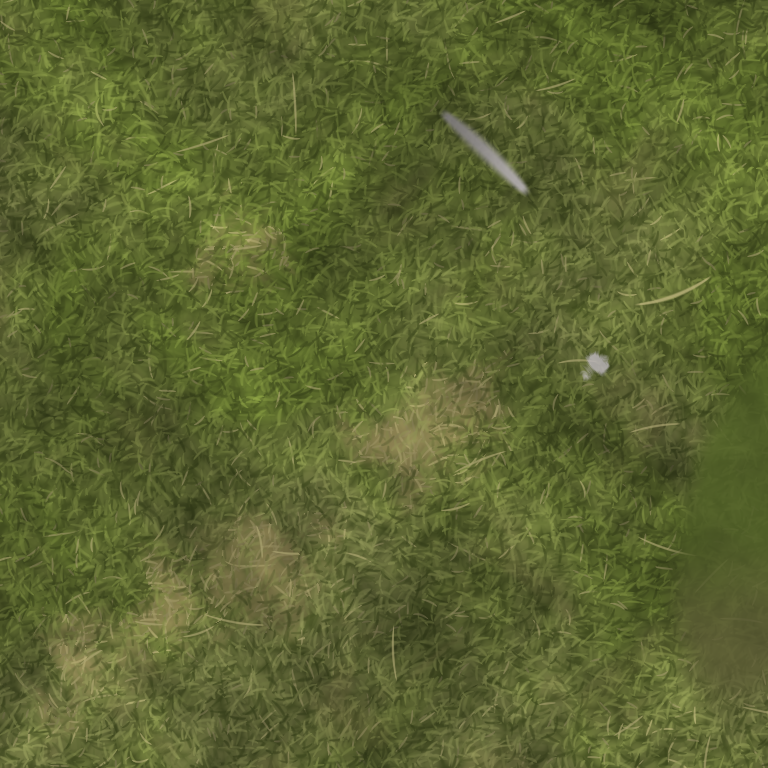
A WebGL 2 fragment shader for this texture:

```glsl
#version 300 es
precision highp float;

uniform vec2 u_resolution;
out vec4 fragColor;

// Palette
const vec3 SHADE = vec3(0.20, 0.24, 0.09);
const vec3 LUSH_MID = vec3(0.34, 0.40, 0.16);
const vec3 LUSH_LIGHT = vec3(0.47, 0.54, 0.23);
const vec3 DULL_MID = vec3(0.38, 0.40, 0.22);
const vec3 DULL_LIGHT = vec3(0.51, 0.53, 0.31);
const vec3 STRAW = vec3(0.67, 0.64, 0.44);
const vec3 THATCH = vec3(0.53, 0.48, 0.31);
const vec3 QUILL = vec3(0.66, 0.64, 0.65);
const vec3 WORN_GREEN = vec3(0.31, 0.37, 0.15);
const vec3 WORN_BROWN = vec3(0.35, 0.35, 0.20);

// Layout, in canvas units
const int GRASS_LAYERS = 6;
const float COARSE_CELLS = 25.0;
const float CELLS_STEP = 9.0;
const float BLADE_WIDTH = 0.0035;
const float BLADE_OPACITY = 0.64;
const float BLADE_BEND = 0.4;
const float CLUMP_CELLS = 52.0;
const float STRAW_CELLS = 17.0;
const float STRAW_WIDTH = 0.0025;
const float BROAD_CONTRAST = 0.24;
const float MOTTLE_CONTRAST = 0.17;
const int DRY_PATCHES = 5;
const vec2 DRY_START = vec2(0.12, 0.12);
const vec2 DRY_STEP = vec2(0.13, 0.088);
const float DRY_RADIUS = 0.078;

vec3 hash3(vec2 p) {
    vec3 q = fract(p.xyx * vec3(0.1031, 0.1030, 0.0973));
    q += dot(q, q.yxz + 33.33);
    return fract((q.xxy + q.yzz) * q.zyx);
}

// Layered, warped sines in about -1..1
float waves(vec2 p) {
    float sum = 0.0, gain = 0.5;
    for (int i = 0; i < 4; i++) {
        p += 0.6 * sin(p.yx * 1.3 + vec2(1.7, 4.1));
        sum += gain * sin(p.x) * sin(p.y + 0.8);
        p = mat2(1.5, 1.1, -1.1, 1.5) * p + 2.3;
        gain *= 0.62;
    }
    return sum;
}

// Distance to the nearest cell point
float cellular(vec2 p) {
    vec2 id = floor(p);
    float nearest = 2.0;
    for (int k = 0; k < 9; k++) {
        vec2 cell = id + vec2(k % 3 - 1, k / 3 - 1);
        nearest = min(nearest, distance(p, cell + hash3(cell).xy));
    }
    return nearest;
}

// Coverage of a tapered, bent strand centred on the origin
float strand(vec2 q, float angle, float halfLength, float width, float bend) {
    float c = cos(angle), s = sin(angle);
    q = vec2(c * q.x + s * q.y, c * q.y - s * q.x);
    float t = q.x / halfLength;
    float taper = max(1.0 - t * t, 0.0);
    float edge = abs(q.y + bend * halfLength * (t * t - 0.4));
    return smoothstep(1.0, 0.15, edge / (width * (0.4 + 0.6 * taper))) * smoothstep(0.0, 0.35, taper);
}

// Thatch patches strewn along a slanting band
float dryness(vec2 p) {
    float dry = 0.0;
    vec2 ragged = p + 0.06 * vec2(waves(p * 30.0), waves(p * 30.0 + 9.0));
    for (int i = 0; i < DRY_PATCHES; i++) {
        vec3 h = hash3(vec2(i, 7));
        vec2 centre = DRY_START + DRY_STEP * float(i) + (h.xy - 0.5) * 0.09;
        float radius = DRY_RADIUS * (0.6 + 0.6 * h.z);
        dry = max(dry, smoothstep(1.3, 0.0, distance(ragged, centre) / radius));
    }
    float faded = 0.7 * smoothstep(0.065, 0.0, distance(ragged, vec2(0.32, 0.67)));
    return max(dry, faded);
}

// One strand per cell, painted in raster order
vec3 paintGrass(vec3 col, vec2 p, float cells, float seed, vec3 light, float dry) {
    vec2 g = p * cells, id = floor(g);
    float flow = 0.9 + 0.8 * waves(p * 6.0 + 3.0);
    for (int k = 0; k < 9; k++) {
        vec2 cell = id + vec2(k % 3 - 1, k / 3 - 1);
        vec3 h = hash3(cell + seed * 37.0), r = hash3(cell + seed * 37.0 + 411.0);
        float halfLength = mix(0.35, 0.9, r.x) / cells;
        float width = BLADE_WIDTH * mix(0.65, 1.2, r.y);
        float a = strand((g - cell - h.xy) / cells, flow + (h.z - 0.5) * 2.6, halfLength, width, (r.z - 0.5) * BLADE_BEND);
        vec3 tint = mix(SHADE, light, smoothstep(-0.15, 1.0, r.z));
        tint = mix(tint, STRAW * mix(0.65, 1.0, r.x), step(r.y, 0.045 + 0.5 * dry));
        col = mix(col, tint, a * BLADE_OPACITY);
    }
    return col;
}

// Sparse long straws, gathered on the dry ground
vec3 paintStraw(vec3 col, vec2 p, float dry) {
    vec2 g = p * STRAW_CELLS, id = floor(g);
    for (int k = 0; k < 9; k++) {
        vec2 cell = id + vec2(k % 3 - 1, k / 3 - 1);
        vec3 h = hash3(cell + 830.0), r = hash3(cell + 1290.0);
        float a = strand((g - cell - h.xy) / STRAW_CELLS, 0.7 + (h.z - 0.5) * 2.2,
                         mix(0.25, 0.75, r.x) / STRAW_CELLS, STRAW_WIDTH, (r.y - 0.5) * 0.25);
        col = mix(col, STRAW, a * 0.7 * step(r.z, 0.06 + 0.6 * dry));
    }
    return col;
}

void main() {
    vec2 p = gl_FragCoord.xy / min(u_resolution.x, u_resolution.y);
    float broad = waves(p * 9.0);
    float dull = clamp(0.5 + 0.9 * waves(p * 8.0 + 5.0) + 0.6 * (0.5 - p.y), 0.0, 1.0);
    float dry = dryness(p);

    // Ground and clumps
    vec3 light = mix(LUSH_LIGHT, DULL_LIGHT, dull);
    vec3 col = mix(LUSH_MID, DULL_MID, dull);
    col = mix(col, SHADE, 0.65 * smoothstep(0.25, 0.9, cellular(p * CLUMP_CELLS)));
    col = mix(col, THATCH, 0.7 * dry);

    // Blades, coarse to fine
    for (int i = 0; i < GRASS_LAYERS; i++) {
        float layer = float(i);
        col = paintGrass(col, p, COARSE_CELLS + CELLS_STEP * layer, layer + 1.0, light, dry);
    }
    col = mix(col, THATCH, 0.35 * dry);
    col *= 1.0 + BROAD_CONTRAST * broad + MOTTLE_CONTRAST * waves(p * 34.0);
    col = mix(col, THATCH, 0.28 * smoothstep(0.1, 0.7, waves(p * 19.0 + 8.0)) * dull);
    col = paintStraw(col, p, dry);

    // Smooth worn area by the right edge
    vec2 w = (p - vec2(0.985 + 0.18 * (p.y - 0.3), 0.32)) / vec2(0.105, 0.24);
    float worn = smoothstep(1.15, 0.75, length(w + 0.06 * waves(p * 14.0)));
    vec3 wornTint = mix(WORN_BROWN, WORN_GREEN, smoothstep(0.16, 0.32, p.y));
    col = mix(col, wornTint * (1.0 + 0.12 * waves(p * 26.0)), 0.85 * worn);

    // Pale quill, bent twig and a tuft of fluff
    float quill = strand(p - vec2(0.632, 0.802), -0.76, 0.082, 0.016, 0.03);
    col = mix(col, QUILL * mix(0.75, 1.08, smoothstep(0.58, 0.68, p.x)), 0.9 * quill);
    float twig = strand(p - vec2(0.878, 0.618), 0.36, 0.055, 0.004, -0.14);
    col = mix(col, STRAW * 1.08, 0.85 * twig);
    float fluff = smoothstep(0.018, 0.006, distance(p, vec2(0.775, 0.525)) + 0.014 * waves(p * 90.0));
    col = mix(col, QUILL * 1.1, 0.85 * fluff);

    fragColor = vec4(clamp(col, 0.0, 1.0), 1.0);
}
```
